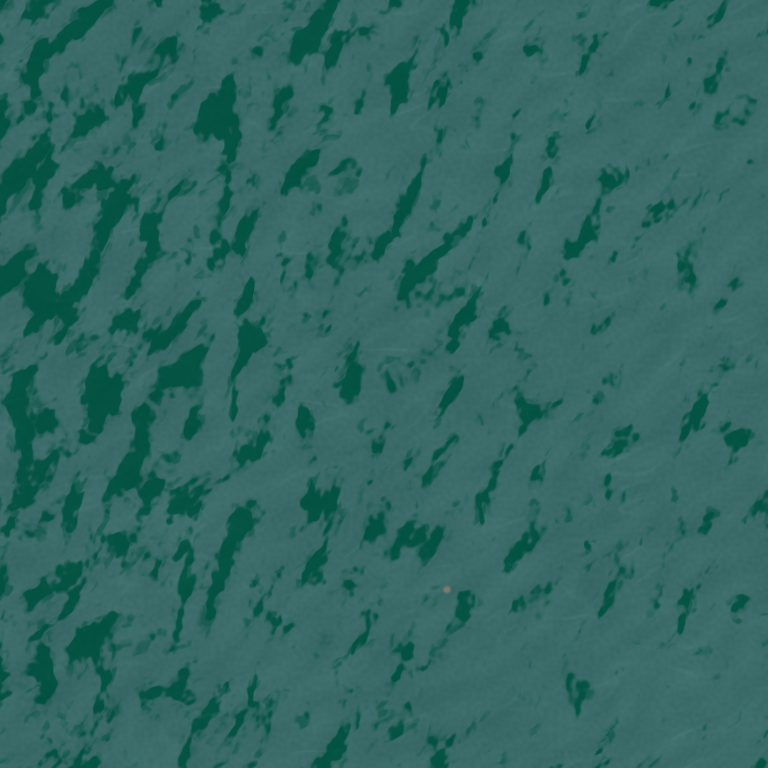
A three.js fragment shader for this texture:

```glsl
varying vec2 vUv;

#define WATER_COLOR vec3(0.232, 0.422, 0.411)
#define DEEP_COLOR vec3(0.015, 0.326, 0.264)
#define FLECK_COLOR vec3(0.62, 0.50, 0.44)
#define WAVE_ANGLE 1.12
#define WAVE_SCALE vec2(30.0, 13.0)
#define CHAIN_ANGLE 0.85
#define CHAIN_SCALE vec2(11.0, 3.0)
#define THRESHOLD_LEFT 0.07
#define THRESHOLD_RISE 0.36
#define EDGE_SOFTNESS 0.10
#define GRAIN 0.020

vec2 hash22(vec2 p) {
  vec3 q = fract(vec3(p.xyx) * vec3(0.1031, 0.1030, 0.0973));
  q += dot(q, q.yzx + 33.33);
  return fract((q.xx + q.yz) * q.zy);
}

float cornerSlope(vec2 cell, vec2 offset) {
  vec2 gradient = normalize(hash22(cell + 57.0) - 0.5 + 1e-4);
  return dot(gradient, offset);
}

float gradientNoise(vec2 p) {
  vec2 i = floor(p);
  vec2 f = p - i;
  vec2 u = f * f * f * (f * (f * 6.0 - 15.0) + 10.0);
  vec2 e = vec2(0.0, 1.0);
  float low = mix(cornerSlope(i, f), cornerSlope(i + e.yx, f - e.yx), u.x);
  float high = mix(cornerSlope(i + e.xy, f - e.xy), cornerSlope(i + e.yy, f - e.yy), u.x);
  return mix(low, high, u.y);
}

// x runs across the given direction, y along it
vec2 alignTo(vec2 p, float angle) {
  vec2 along = vec2(cos(angle), sin(angle));
  return vec2(dot(p, vec2(along.y, -along.x)), dot(p, along));
}

// Elongated troughs, roughened by finer octaves
float troughHeight(vec2 p) {
  vec2 wave = alignTo(p, WAVE_ANGLE);
  float height = gradientNoise(wave * WAVE_SCALE + 40.0);
  height += 0.40 * gradientNoise(wave * vec2(62.0, 38.0) + 80.0);
  height += 0.24 * gradientNoise(wave * vec2(125.0, 85.0) + 160.0);
  height += 0.17 * gradientNoise(alignTo(p, CHAIN_ANGLE) * CHAIN_SCALE + 20.0);
  return height;
}

void main() {
  // Bend the waves so their direction wanders
  vec2 bend = vec2(gradientNoise(vUv * 9.0 + 11.0), gradientNoise(vUv * 9.0 + 31.0));
  vec2 p = vUv + 0.020 * bend;
  float threshold = THRESHOLD_LEFT + THRESHOLD_RISE * pow(vUv.x, 0.8) + 0.05 * (0.5 - vUv.y);

  // Dark troughs with a patchy half-tone fringe
  float height = troughHeight(p) - threshold;
  float core = smoothstep(-EDGE_SOFTNESS, EDGE_SOFTNESS, height);
  float patches = smoothstep(-0.25, 0.2, gradientNoise(p * vec2(48.0, 36.0) + 250.0));
  float fringe = smoothstep(-0.20, 0.0, height) * patches;

  // Small broken specks, gathered near the troughs
  vec2 speckPoint = alignTo(p, WAVE_ANGLE - 0.25);
  float speckNoise = gradientNoise(speckPoint * vec2(66.0, 36.0) + 200.0);
  speckNoise += 0.45 * gradientNoise(speckPoint * vec2(130.0, 90.0) + 300.0);
  float nearby = smoothstep(-0.50, -0.05, height);
  float specks = smoothstep(0.12, 0.42, speckNoise - 0.12 * vUv.x) * nearby;

  // Gentle tone, faint lit creases and fine grain
  float tone = 0.012 * gradientNoise(vUv * 5.0 + 70.0);
  tone += 0.028 * gradientNoise(alignTo(p, 0.6) * vec2(38.0, 15.0) + 90.0);
  float crease = abs(gradientNoise(alignTo(p, 0.3) * vec2(28.0, 9.0) + 120.0));
  float creasePatch = smoothstep(0.05, 0.4, gradientNoise(vUv * 14.0 + 140.0));
  tone += 0.022 * (1.0 - smoothstep(0.0, 0.10, crease)) * creasePatch;
  tone += GRAIN * gradientNoise(vUv * 150.0);

  float depth = max(core, max(0.34 * fringe, 0.60 * specks));
  vec3 color = mix(WATER_COLOR + tone, DEEP_COLOR + 0.4 * tone, depth);

  // One tiny floating fleck
  float fleck = 1.0 - smoothstep(0.002, 0.007, length(vUv - vec2(0.582, 0.232)));
  color = mix(color, FLECK_COLOR, 0.7 * fleck);

  gl_FragColor = vec4(color, 1.0);
}
```
